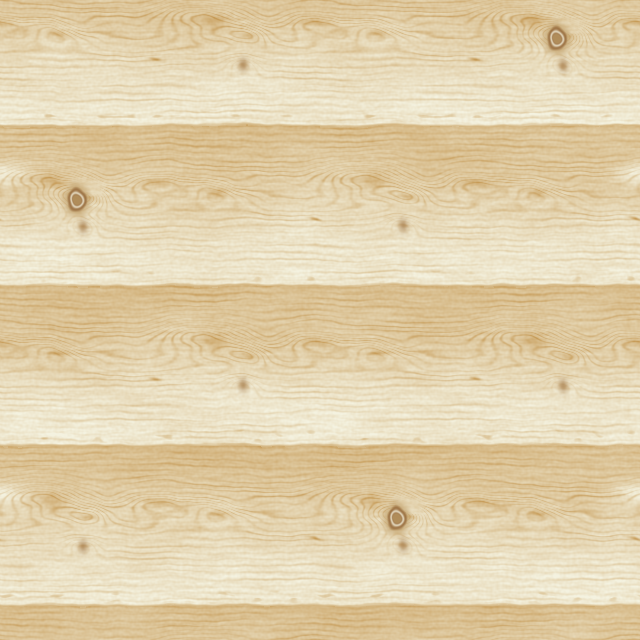
This texture is drawn by a Shadertoy shader. Its source:

```glsl
const float TAU = 6.2831853;
const float ROWS = 4.0;         // planks down the canvas
const float COLUMNS = 2.0;      // grain repeats along a plank
const float SEAM_Y = 0.053;     // height of the lowest seam
const vec3 CREAM = vec3(0.945, 0.925, 0.84);
const vec3 TAN = vec3(0.81, 0.67, 0.44);
const vec3 BROWN = vec3(0.56, 0.38, 0.20);

// Grain figures in plank heights: centre, then radius
const int FIGURES = 5;
const vec4 FIGURE[FIGURES] = vec4[FIGURES](
    vec4(0.333, 0.344, 0.22, 0.12),
    vec4(0.990, 0.355, 0.24, 0.07),
    vec4(1.365, 0.420, 0.15, 0.07),
    vec4(0.550, 0.445, 0.14, 0.05),
    vec4(0.520, 0.625, 0.09, 0.06));

float hash(vec2 p) {
    vec3 q = fract(p.xyx * 0.1031);
    q += dot(q, q.yzx + 33.33);
    return fract((q.x + q.y) * q.z);
}

float cornerSlope(vec2 corner, vec2 offset, vec2 period) {
    float angle = TAU * hash(mod(corner, period));
    return dot(vec2(cos(angle), sin(angle)), offset);
}

// Gradient noise that wraps after a whole period
float noise(vec2 p, vec2 period) {
    vec2 i = floor(p), f = fract(p);
    vec2 w = f * f * f * (f * (f * 6.0 - 15.0) + 10.0);
    vec2 e = vec2(0.0, 1.0);
    float low = mix(cornerSlope(i, f, period),
                    cornerSlope(i + e.yx, f - e.yx, period), w.x);
    float high = mix(cornerSlope(i + e.xy, f - e.xy, period),
                     cornerSlope(i + e.yy, f - e.yy, period), w.x);
    return mix(low, high, w.y);
}

// Noise stretched along a plank; it wraps with the grain repeat
float grainNoise(vec2 p, vec2 scale, float seed) {
    return noise(p * scale + vec2(0.0, seed), vec2(2.0 * scale.x, 1024.0));
}

float blob(vec2 offset, vec2 radius) {
    vec2 e = offset / radius;
    return exp(-dot(e, e));
}

// Offset from a centre, wrapped along the plank
vec2 wrapOffset(vec2 p, vec2 centre) {
    vec2 d = p - centre;
    return vec2(mod(d.x + 1.0, 2.0) - 1.0, d.y);
}

// Round knot: dark rim, pale ring, brown heart
vec3 paintKnot(vec3 colour, vec2 offset, float rough) {
    float r = length(offset / vec2(0.88, 1.08)) + 0.012 * rough;
    colour = mix(colour, TAN * 0.93, 0.7 * smoothstep(0.13, 0.055, r));
    colour = mix(colour, BROWN, 0.75 * smoothstep(0.078, 0.056, r));
    float ring = exp(-pow((r - 0.041) / 0.009, 2.0));
    colour = mix(colour, CREAM, 0.75 * ring);
    return mix(colour, TAN * 0.9, 0.65 * smoothstep(0.034, 0.02, r));
}

void mainImage(out vec4 fragColor, in vec2 fragCoord) {
    vec2 uv = fragCoord / iResolution.xy;

    // Plank layout: alternate rows shift by half a repeat
    float wobble = noise(uv * vec2(12.0, 1.0), vec2(12.0, 1.0))
                 + 0.5 * noise(uv * vec2(40.0, 1.0), vec2(40.0, 1.0));
    float level = (uv.y - SEAM_Y) * ROWS + 0.02 * wobble;
    float row = mod(floor(level), ROWS);
    float along = uv.x * COLUMNS - 0.5 * mod(row, 2.0);
    float cell = mod(floor(along), COLUMNS);
    vec2 p = vec2(2.0 * fract(along), 1.0 - fract(level));
    bool knotty = row != 1.0 && (row == 2.0) == (cell == 0.0);

    // Growth lines swell around the figures
    float rings = 0.0, stain = 0.0;
    for (int i = 0; i < FIGURES; i++) {
        vec2 offset = wrapOffset(p, FIGURE[i].xy);
        offset.y -= 0.12 * offset.x;
        vec2 radius = FIGURE[i].zw;
        rings += 50.0 * radius.y * blob(offset, radius);
        stain += blob(offset, radius * vec2(0.36, 0.34));
    }
    vec2 knotOffset = wrapOffset(p, vec2(0.48, 0.458));
    if (knotty) rings += 5.0 * blob(knotOffset, vec2(0.16, 0.13));

    float band = exp(-pow((p.y - 0.38) / 0.15, 2.0));
    rings += 24.0 * p.y
           + (0.8 + 3.0 * band) * grainNoise(p, vec2(1.5, 5.0), 7.0)
           + (0.3 + 1.3 * band) * grainNoise(p, vec2(4.0, 12.0), 31.0);
    float line = pow(0.5 + 0.5 * cos(TAU * rings), 3.0);
    line *= 1.0 - smoothstep(0.35, 0.8, fwidth(rings));
    float patchy = smoothstep(-0.2, 0.4, grainNoise(p, vec2(1.5, 14.0), 53.0));

    // Darkness: fade down the plank, lines, fibres, mottling
    float dark = mix(0.68, 0.04, smoothstep(-0.1, 1.0, p.y));
    dark += line * (0.09 + 0.24 * patchy + 0.12 * band);
    dark += 0.20 * grainNoise(p, vec2(4.0, 46.0), 97.0 * row);
    dark += 0.13 * grainNoise(p, vec2(20.0, 60.0), 71.0 * row);
    dark += 0.12 * noise(uv * vec2(200.0), vec2(200.0));
    dark += 0.16 * noise(uv * vec2(5.0, 12.0), vec2(5.0, 12.0));
    dark += 0.42 * stain;

    // Short flecks: one dash and nicks above the seam
    vec2 dash = wrapOffset(p, vec2(1.97, 0.58));
    dark += 0.85 * blob(dash - vec2(0.0, 0.2 * dash.x), vec2(0.035, 0.010));
    float nick = smoothstep(0.25, 0.5, grainNoise(p, vec2(9.0, 24.0), 19.0 * row));
    dark += 0.5 * nick * blob(vec2(0.0, p.y - 0.94), vec2(1.0, 0.035));

    // Bleached wear at the side edges, then the soft seam
    vec2 edge = vec2(ROWS * (fract(uv.x + 0.5) - 0.5), p.y - 0.30);
    dark -= 0.55 * (1.0 - mod(row, 2.0)) * blob(edge, vec2(0.16, 0.07));
    dark = mix(dark, 0.82, smoothstep(0.982, 1.0, p.y));
    dark += 0.14 * (1.0 - smoothstep(0.0, 0.025, p.y));

    // Colour, with the small knot and the occasional round one
    vec3 colour = mix(CREAM, TAN, clamp(dark, -0.1, 1.25));
    vec2 smallOffset = wrapOffset(p, vec2(0.52, 0.625));
    colour = mix(colour, BROWN, 0.45 * blob(smallOffset, vec2(0.028, 0.042)));
    if (knotty) colour = paintKnot(colour, knotOffset, grainNoise(p, vec2(16.0, 16.0), 5.0));
    fragColor = vec4(colour, 1.0);
}
```
